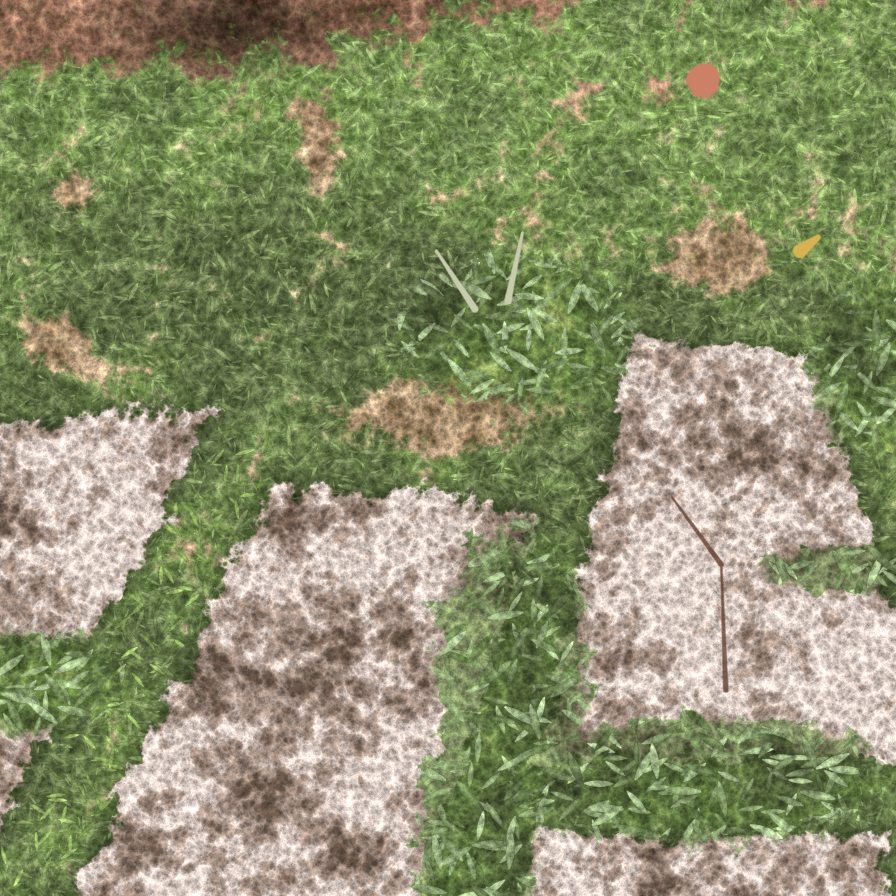
This texture is drawn by a WebGL 1 fragment shader. Its source:

```glsl
precision highp float;
// Sunlit lawn with bare soil above weathered, weed-edged paving slabs.
uniform vec2 u_resolution;

vec2 hash2(vec2 p) {
  p = vec2(dot(p, vec2(127.1, 311.7)), dot(p, vec2(269.5, 183.3)));
  return fract(sin(p) * 43758.5);
}

// Distance to the nearest scattered point
float cell(vec2 p) {
  float nearest = 2.0;
  for (int j = -1; j <= 1; j++)
    for (int i = -1; i <= 1; i++) {
      vec2 c = floor(p) + vec2(i, j);
      nearest = min(nearest, length(c + hash2(c) - p));
    }
  return nearest;
}

// Layered cellular noise, centred near one half
float mottle(vec2 p) {
  float sum = 0.0, amp = 0.5;
  p += 0.1 * sin(p.yx * 2.3 + 1.0);
  for (int i = 0; i < 4; i++) {
    sum += amp * cell(p);
    p = mat2(1.6, 1.2, -1.2, 1.6) * p + 7.3;
    amp *= 0.62;
  }
  return (sum - 0.48) * 2.4 + 0.5;
}

// Signed distance to the right of edge a-b
float side(vec2 p, vec2 a, vec2 b) {
  vec2 e = normalize(b - a);
  return dot(p - a, vec2(e.y, -e.x));
}

// Inside distance: top edge left to right, bottom edge right to left
float quad(vec2 p, vec4 top, vec4 low) {
  return min(min(side(p, top.xy, top.zw), side(p, top.zw, low.xy)),
             min(side(p, low.xy, low.zw), side(p, low.zw, top.xy)));
}

// Ellipse given as centre and radii
float blob(vec2 p, vec4 e) {
  return 1.0 - length((p - e.xy) / e.zw);
}

// Tapered stroke between two ends
float stroke(vec2 p, vec4 ends, float width) {
  vec2 e = ends.zw - ends.xy, w = p - ends.xy;
  float t = clamp(dot(w, e) / dot(e, e), 0.0, 1.0);
  float aa = 1.0 / u_resolution.y;
  return 1.0 - smoothstep(-aa, aa, length(w - e * t) - width * (1.0 - 0.6 * t));
}

// Scattered leaves: x is coverage, y is tone
vec2 blades(vec2 p, float count, float spread) {
  vec2 q = p * count, result = vec2(0.0);
  float aa = count / u_resolution.y;
  for (int j = -1; j <= 1; j++)
    for (int i = -1; i <= 1; i++) {
      vec2 c = floor(q) + vec2(i, j), r = hash2(c + count);
      float angle = (r.x - 0.5) * spread;
      vec2 dir = 0.95 * vec2(sin(angle), cos(angle));
      vec2 w = q - c - hash2(c + 31.0);
      float t = clamp(dot(w, dir) / 0.9, 0.0, 1.0);
      float d = length(w - dir * t);
      float thick = 0.04 + 0.33 * t * (1.0 - t);
      float tone = 0.05 + 0.85 * r.y + 0.3 * t - 1.6 * d;
      result = mix(result, vec2(1.0, tone), 1.0 - smoothstep(thick - aa, thick + aa, d));
    }
  return result;
}

void main() {
  vec2 p = gl_FragCoord.xy / u_resolution;
  float broad = mottle(p * 8.0), fine = mottle(p * 34.0 + 5.0), grain = mottle(p * 85.0);
  float rough = (broad - 0.5) * 0.018 + (fine - 0.5) * 0.016;

  // Bare earth: upper bank, worn patches and thin spots
  float bare = max(-0.3, (p.y - 0.915 - 0.09 * smoothstep(0.25, 0.75, p.x)) * 14.0);
  bare = max(bare, blob(p, vec4(0.49, 0.537, 0.14, 0.043)));
  bare = max(bare, blob(p, vec4(0.8, 0.71, 0.07, 0.04)));
  bare = max(bare, blob(p, vec4(0.07, 0.615, 0.05, 0.04)));
  bare = max(bare, blob(p, vec4(0.355, 0.83, 0.025, 0.05)));
  bare = max(bare, blob(p, vec4(0.08, 0.785, 0.03, 0.03)));
  float soil = smoothstep(-0.1, 0.4, bare + (broad - 0.5) * 0.6 + (fine - 0.5) * 0.5);
  vec3 earth = mix(vec3(0.5, 0.4, 0.29), vec3(0.82, 0.7, 0.57), fine);
  vec3 clay = mix(vec3(0.32, 0.21, 0.15), vec3(0.72, 0.54, 0.45), mix(broad, fine, 0.6));
  clay *= 1.0 - 0.5 * max(0.0, blob(p, vec4(0.25, 0.97, 0.17, 0.09)));
  earth = mix(earth, clay, smoothstep(0.84, 0.92, p.y));

  // Lawn: sunny top, shaded middle, three blade sizes
  float sun = 0.5 * smoothstep(0.65, 0.95, p.y) + broad * 0.8;
  sun = clamp(sun - 0.6 * max(0.0, blob(p, vec4(0.33, 0.68, 0.32, 0.14))), 0.0, 1.0);
  vec3 shade = mix(vec3(0.25, 0.3, 0.17), vec3(0.36, 0.47, 0.22), sun);
  vec3 light = mix(vec3(0.55, 0.62, 0.42), vec3(0.7, 0.8, 0.53), sun);
  vec3 col = mix(mix(shade, light, 0.1 + 0.6 * fine), earth, soil);
  for (int i = 0; i < 3; i++) {
    vec2 leaf = blades(p, 76.0 - 17.0 * float(i), 3.6);
    col = mix(col, mix(shade, light, leaf.y), leaf.x * 0.8 * (1.0 - 0.9 * soil));
  }

  // Paving slabs with crumbling borders
  float slab = quad(p, vec4(0.306, 0.463, 0.605, 0.435), vec4(0.45, -0.05, 0.06, -0.05));
  slab = max(slab, quad(p, vec4(-0.1, 0.525, 0.245, 0.545), vec4(0.1, 0.285, -0.1, 0.285)));
  slab = max(slab, quad(p, vec4(-0.1, 0.19, 0.06, 0.19), vec4(-0.01, 0.05, -0.1, 0.05)));
  slab = max(slab, quad(p, vec4(0.705, 0.63, 0.91, 0.6), vec4(1.06, 0.15, 0.6, 0.15)));
  slab = max(slab, quad(p, vec4(0.59, 0.07, 0.99, 0.07), vec4(0.99, -0.1, 0.57, -0.1))) + rough;
  float pale = mix(broad, fine, 0.45);
  pale += 0.25 * max(0.0, blob(p, vec4(0.84, 0.3, 0.24, 0.13)));
  pale -= 0.2 * max(0.0, blob(p, vec4(0.25, 0.25, 0.15, 0.3)));
  vec3 stone = mix(vec3(0.4, 0.33, 0.28), vec3(0.66, 0.58, 0.53), smoothstep(0.0, 0.4, pale));
  stone = mix(stone, vec3(0.87, 0.81, 0.78), smoothstep(0.38, 0.64, pale));
  col *= 1.0 - 0.25 * smoothstep(-0.02, 0.0, slab);
  float paved = smoothstep(-0.003, 0.005, slab);
  col = mix(col, stone, paved);

  // Small leaves along the left joint, then broad weeds in clumps
  float joint = 0.045 - abs(side(p, vec2(0.02, 0.0), vec2(0.27, 0.5))) + rough;
  joint = smoothstep(0.0, 0.01, joint) * (1.0 - smoothstep(0.48, 0.54, p.y)) * (1.0 - paved);
  vec2 clover = blades(p, 47.0, 6.3);
  col = mix(col, mix(shade, vec3(0.67, 0.79, 0.46), clover.y), joint * clover.x);
  float weeds = blob(p, vec4(0.575, 0.63, 0.14, 0.09));
  weeds = max(weeds, blob(p, vec4(0.57, 0.26, 0.09, 0.16)));
  weeds = max(weeds, blob(p, vec4(0.78, 0.13, 0.22, 0.075)));
  weeds = max(weeds, blob(p, vec4(0.98, 0.59, 0.08, 0.1)));
  weeds = max(weeds, blob(p, vec4(0.02, 0.24, 0.13, 0.06)));
  weeds = max(weeds, blob(p, vec4(0.53, 0.07, 0.07, 0.14)));
  weeds = max(weeds, blob(p, vec4(0.96, 0.365, 0.11, 0.03)));
  float clump = smoothstep(0.0, 0.16, weeds + (fine - 0.5) * 0.3);
  col = mix(col, shade * (0.8 + 0.6 * fine), clump * 0.7);
  for (int i = 0; i < 3; i++) {
    vec2 leaf = blades(p, 37.0 - 6.0 * float(i), 5.0);
    col = mix(col, mix(shade, vec3(0.7, 0.79, 0.6), leaf.y), leaf.x * clump);
  }
  col *= 0.8 + 0.4 * grain;

  // Dry stems, twigs and small debris
  float stems = max(stroke(p, vec4(0.567, 0.665, 0.583, 0.74), 0.004), stroke(p, vec4(0.53, 0.655, 0.487, 0.72), 0.004));
  col = mix(col, vec3(0.78, 0.8, 0.68), stems);
  float twigs = max(stroke(p, vec4(0.81, 0.23, 0.805, 0.37), 0.003), stroke(p, vec4(0.805, 0.37, 0.75, 0.445), 0.003));
  col = mix(col, vec3(0.38, 0.25, 0.19), twigs * 0.8);
  col = mix(col, vec3(0.8, 0.5, 0.4), smoothstep(0.0, 0.2, blob(p, vec4(0.786, 0.91, 0.02, 0.02)) + rough * 9.0));
  col = mix(col, vec3(0.84, 0.7, 0.32), stroke(p, vec4(0.893, 0.72, 0.913, 0.735), 0.008));
  gl_FragColor = vec4(col, 1.0);
}
```
